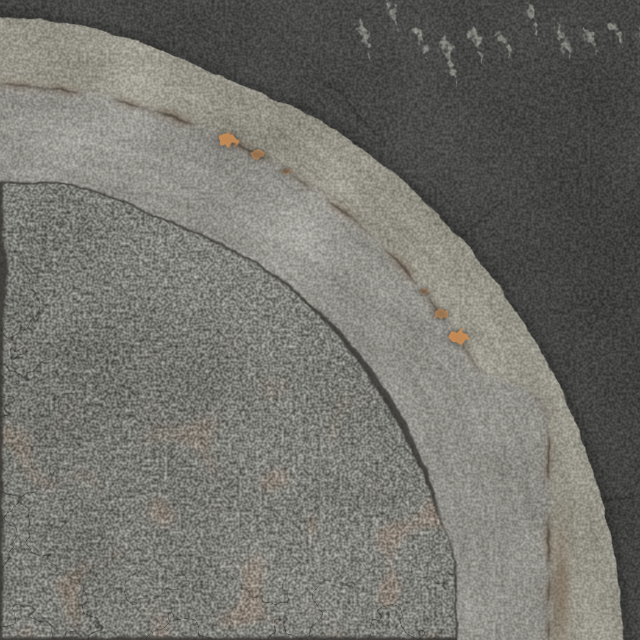
Write a Shadertoy shader that draws this background.

```glsl
// Weathered quarter-round concrete slab with a curved kerb, set into dark asphalt.
// Arcs are polar distances whose radius varies with angle; gradient noise adds
// grain, stains and cracks, and small loops scatter paint drips and joint debris.

const vec3 ASPHALT = vec3(0.272, 0.272, 0.268);
const vec3 SLAB    = vec3(0.495, 0.495, 0.472);
const vec3 KERB    = vec3(0.560, 0.555, 0.530);
const vec3 PAINT   = vec3(0.560, 0.560, 0.530);
const vec3 GROOVE  = vec3(0.200, 0.195, 0.180);
const vec3 RUST    = vec3(0.420, 0.330, 0.250);
const vec3 LEAF    = vec3(0.800, 0.560, 0.340);

float hash(vec2 p) {
    vec3 q = fract(vec3(p.xyx) * 0.1031);
    q += dot(q, q.yzx + 33.33);
    return fract((q.x + q.y) * q.z);
}

float corner(vec2 cell, vec2 offset) {
    float a = 6.2832 * hash(cell);
    return dot(vec2(cos(a), sin(a)), offset);
}

// Gradient noise, roughly -0.7 to 0.7
float noise(vec2 p) {
    vec2 i = floor(p), f = fract(p), e = vec2(0.0, 1.0);
    vec2 u = f * f * f * (f * (f * 6.0 - 15.0) + 10.0);
    return mix(mix(corner(i, f), corner(i + e.yx, f - e.yx), u.x),
               mix(corner(i + e, f - e), corner(i + 1.0, f - 1.0), u.x), u.y);
}

float fbm(vec2 p) {
    float sum = 0.0, amp = 1.0;
    for (int i = 0; i < 4; i++) {
        sum += amp * noise(p);
        p = mat2(1.6, 1.2, -1.2, 1.6) * p + 17.3;
        amp *= 0.55;
    }
    return sum;
}

float bump(float x, float centre, float width) {
    float d = (x - centre) / width;
    return exp(-d * d);
}

float spot(vec2 p, vec2 centre, vec2 size) {
    vec2 d = (p - centre) / size;
    return exp(-dot(d, d));
}

float stroke(float d, float halfWidth, float aa) {
    return 1.0 - smoothstep(halfWidth - aa, halfWidth + aa, abs(d));
}

float segment(vec2 p, vec2 a, vec2 b) {
    vec2 d = b - a;
    return length(p - a - d * clamp(dot(p - a, d) / dot(d, d), 0.0, 1.0));
}

// Arc radii as functions of the angle t
float outerRadius(float t) { return 0.974 - 0.020 * sin(2.0 * t) - 0.015 * bump(t, 1.2, 0.15); }
float middleRadius(float t) {
    return mix(0.857 / cos(min(t, 0.5)), 0.867 - 0.010 * sin(2.0 * t), smoothstep(0.38, 0.52, t));
}
float innerRadius(float t) {
    return 0.713 - 0.008 * bump(t, 1.15, 0.15) + 0.007 * (bump(t, 1.42, 0.08) + bump(t, 0.17, 0.08));
}

// Pale tapered drips scattered along the top right
float drips(vec2 p, float aa) {
    float cover = 0.0;
    for (int i = 0; i < 11; i++) {
        float k = float(i), h = hash(vec2(k, 4.0)), g = hash(vec2(k, 9.0));
        float v = (1.01 - 0.07 * h - p.y) / (0.035 + 0.05 * g);
        float x = p.x - 0.56 - 0.044 * k - 0.02 * v + 0.012 * noise(p * 60.0 + k);
        float halfWidth = 0.011 * (1.0 - v) * smoothstep(0.0, 0.25, v);
        cover = max(cover, stroke(x, halfWidth, aa + 0.001) * step(0.0, v) * step(v, 1.0));
    }
    return cover * smoothstep(-0.35, 0.15, noise(p * 110.0));
}

vec3 asphalt(vec2 p, float grain, float aa) {
    vec3 col = ASPHALT + 0.04 * fbm(p * 5.0) + 0.11 * grain;
    col += 0.025 * spot(p, vec2(0.5, 0.92), vec2(0.3, 0.15)) - 0.025 * spot(p, vec2(0.95, 0.4), vec2(0.12, 0.3));
    vec2 q = p + 0.008 * noise(p * 30.0);
    float crack = min(segment(q, vec2(0.515, 0.876), vec2(0.6, 0.77)), segment(q, vec2(0.72, 0.63), vec2(0.79, 0.69)));
    crack = min(crack, segment(q, vec2(0.94, 0.22), vec2(1.0, 0.225)));
    col -= 0.07 * stroke(crack, 0.001, aa + 0.002);
    return mix(col, PAINT + 0.15 * grain, 0.85 * drips(p, aa));
}

vec3 slab(vec2 p, float grain, float aa) {
    float broom = mix(noise(p * vec2(18.0, 210.0)), noise(p * vec2(210.0, 18.0)), smoothstep(0.25, 0.5, p.x));
    vec3 col = SLAB + 0.26 * grain + 0.07 * broom + 0.05 * fbm(p * 6.0);
    col -= 0.04 * spot(p, vec2(0.1, 0.35), vec2(0.25, 0.25));
    col += vec3(0.05, 0.01, -0.01) * smoothstep(0.15, 0.5, noise(p * 14.0 + 5.0)) * smoothstep(0.5, 0.2, p.y);
    // Web of hairline cracks near the left and bottom sides
    float web = abs(fbm(p * 9.0 + 3.0)) / 9.0;
    float zone = max(smoothstep(0.18, 0.03, p.x) * smoothstep(0.65, 0.5, p.y), smoothstep(0.17, 0.04, p.y));
    col *= 1.0 - 0.45 * zone * stroke(web, 0.0012, aa + 0.001);
    float border = min(p.x - 0.008 * bump(p.y, 0.57, 0.04), p.y);
    return mix(col, GROOVE, 0.8 * (1.0 - smoothstep(0.001, 0.008, border + 0.004 * noise(p * 40.0))));
}

vec3 kerb(vec2 p, float r, float t, float grain) {
    vec3 col = KERB + 0.15 * grain + 0.06 * fbm(p * 7.0 + 8.0) + 0.05 * noise(vec2(t * 8.0, r * 65.0));
    col += vec3(0.025, 0.02, 0.0) * smoothstep(-0.005, 0.01, r - middleRadius(t));
    col += 0.075 * spot(p, vec2(0.47, 0.63), vec2(0.09, 0.06)) + 0.03 * spot(p, vec2(0.12, 0.8), vec2(0.15, 0.08));
    return mix(col, RUST, 0.45 * spot(p, vec2(0.877, 0.08), vec2(0.013, 0.09)));
}

void mainImage(out vec4 fragColor, in vec2 fragCoord) {
    vec2 p = fragCoord / iResolution.xy;
    float aa = 1.0 / min(iResolution.x, iResolution.y);
    float r = length(p), t = atan(p.y, p.x + 0.0001);
    float grain = noise(p * 230.0) + 0.5 * noise(p * 110.0 + 31.0);
    float wobble = 0.004 * fbm(p * 28.0);
    float inner = r - innerRadius(t) + wobble, middle = r - middleRadius(t) + wobble;

    vec3 concrete = mix(slab(p, grain, aa), kerb(p, r, t, grain), smoothstep(-aa, aa, inner));

    // Joints: the inner one widens mid-arc, the middle one comes and goes
    float width = 0.0015 + 0.0045 * bump(t, 0.55, 0.22);
    float gap = 1.0 - 0.7 * bump(t, 0.23, 0.05);
    concrete = mix(concrete, GROOVE, 0.8 * gap * stroke(inner, width, aa + 0.001));
    float worn = smoothstep(-0.25, 0.3, noise(vec2(t * 14.0, 2.0))) * (1.0 - 0.95 * bump(t, 0.46, 0.09));
    concrete = mix(concrete, RUST, 0.4 * worn * bump(middle, 0.0, 0.008));
    concrete = mix(concrete, GROOVE, 0.7 * worn * stroke(middle, 0.0015, aa + 0.0015));

    // Leaf scraps in two runs along the middle joint, largest at the outer ends
    for (int i = 0; i < 6; i++) {
        float k = mod(float(i), 3.0), a = i < 3 ? 1.143 - 0.06 * k : 0.584 + 0.052 * k;
        vec2 c = middleRadius(a) * vec2(cos(a), sin(a));
        float size = 0.016 - 0.004 * k, blot = spot(p, c, vec2(size, size * 0.7));
        concrete = mix(concrete, GROOVE, 0.75 * blot);
        concrete = mix(concrete, LEAF, (0.9 - 0.3 * k) * smoothstep(0.35, 0.6, blot + 0.5 * noise(p * 120.0)));
    }

    float edge = r - outerRadius(t) + wobble;
    vec3 ground = asphalt(p, grain, aa) * (1.0 - 0.2 * bump(edge, 0.0, 0.012));
    fragColor = vec4(clamp(mix(concrete, ground, smoothstep(-aa, aa, edge)), 0.0, 1.0), 1.0);
}
```
